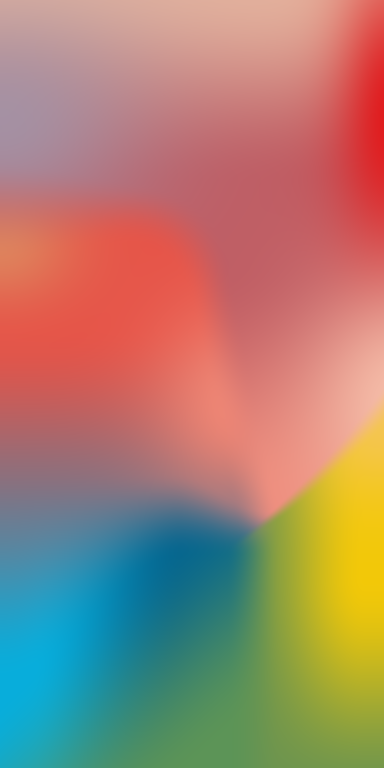
A Shadertoy shader for this background:

```glsl
// Soft mesh-like gradient: a rose and scarlet sky, a red lobe, a blue-green pool
// and a yellow wedge. Each region is a stack of smooth ramps and Gaussian glows;
// the regions are then joined along curved borders of varying softness.

// Elliptical Gaussian falloff, 1 at the centre
float glow(vec2 p, vec2 centre, vec2 radius) {
    vec2 d = (p - centre) / radius;
    return exp(-dot(d, d));
}

// Falling ramp: 0 at high, 1 at low
float fall(float high, float low, float v) {
    return 1.0 - smoothstep(low, high, v);
}

float smoothMin(float a, float b, float k) {
    float h = max(k - abs(a - b), 0.0) / k;
    return min(a, b) - 0.25 * k * h * h;
}

// Coral rising through rose to peach, lavender on the left, scarlet on the right
vec3 roseSky(vec2 p) {
    vec3 c = mix(vec3(0.93, 0.54, 0.48), vec3(0.75, 0.36, 0.385), smoothstep(0.7, 1.3, p.y));
    c = mix(c, vec3(0.89, 0.69, 0.61), smoothstep(1.52, 2.03, p.y));
    c = mix(c, vec3(0.63, 0.58, 0.66), 0.9 * glow(p, vec2(0.0, 1.68), vec2(0.4, 0.31)));
    c = mix(c, vec3(0.88, 0.10, 0.11), glow(p, vec2(1.02, 1.68), vec2(0.14, 0.4)));
    return mix(c, vec3(0.96, 0.74, 0.66), glow(p, vec2(1.05, 0.95), vec2(0.26, 0.33)));
}

// Red fading down to grey, with an orange left rim and a salmon right flank
vec3 redLobe(vec2 p) {
    vec3 c = mix(vec3(0.90, 0.325, 0.28), vec3(0.48, 0.46, 0.53), fall(1.15, 0.62, p.y));
    c = mix(c, vec3(0.94, 0.53, 0.46), glow(p, vec2(0.62, 0.95), vec2(0.22, 0.25)));
    return mix(c, vec3(0.87, 0.53, 0.37), 0.9 * glow(p, vec2(0.0, 1.36), vec2(0.2, 0.15)));
}

// Cyan to deep blue, turning green towards the lower right
vec3 bluePool(vec2 p) {
    vec3 c = mix(vec3(0.03, 0.68, 0.86), vec3(0.02, 0.40, 0.56), smoothstep(0.08, 0.48, p.x));
    return mix(c, vec3(0.36, 0.58, 0.34), smoothstep(-0.2, 0.5, p.x - 1.1 * p.y));
}

// Yellow brightening to the right, olive at the base, pale under the upper rim
vec3 yellowWedge(vec2 p) {
    float light = smoothstep(0.62, 0.95, p.x) * smoothstep(-0.1, 0.5, p.y);
    vec3 c = mix(vec3(0.42, 0.58, 0.31), vec3(0.95, 0.785, 0.03), light);
    return mix(c, vec3(0.96, 0.77, 0.38), 0.85 * glow(p, vec2(1.0, 0.92), vec2(0.26, 0.2)));
}

void mainImage(out vec4 fragColor, in vec2 fragCoord) {
    // Canvas space: x from 0 to 1, y from 0 to 2
    vec2 p = fragCoord / iResolution.xy * vec2(1.0, 2.0);

    // Rounded shoulder of the red lobe, softer on the left
    float lobe = smoothMin(0.8 - 0.2 * p.y - p.x, 1.45 - p.y, 0.2);
    float lobeSoft = mix(0.13, 0.06, smoothstep(0.0, 0.5, p.x));
    vec3 colour = mix(roseSky(p), redLobe(p), smoothstep(-lobeSoft, lobeSoft, lobe));

    // The pool rises slowly on the left and sharply near the middle
    float poolTop = 0.77 - 0.1 * smoothstep(0.45, 0.7, p.x);
    float poolFull = mix(0.22, 0.55, smoothstep(0.0, 0.48, p.x));
    colour = mix(colour, bluePool(p), fall(poolTop, poolFull, p.y));

    // Wedge: crisp bowed upper rim, blurred left side
    float run = p.x - 0.664;
    float rim = 0.62 + 0.72 * run + 0.72 * run * run - p.y;
    float rimSoft = 0.014 + 0.12 * max(run, 0.0);
    float wedge = smoothstep(-rimSoft, rimSoft, rim) * smoothstep(0.59, 0.73, p.x);
    colour = mix(colour, yellowWedge(p), wedge);

    fragColor = vec4(colour, 1.0);
}
```
